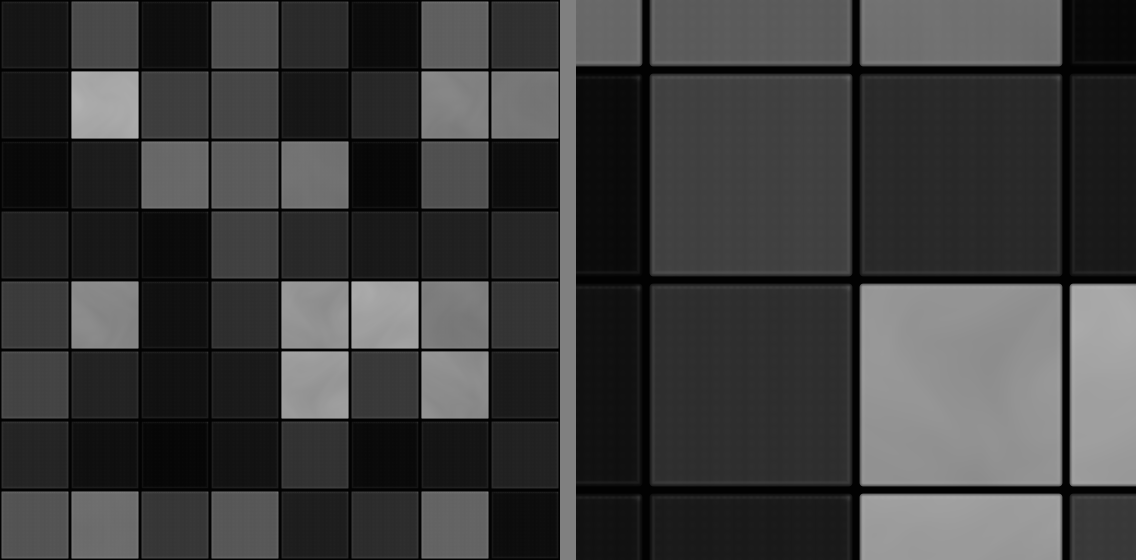
Left: the whole. Right: its middle third, enlarged.
Give the GLSL for this pattern, as a Shadertoy shader.

```glsl
// An 8 by 8 wall of square grey tiles parted by thin black joints.
// A bijective scramble deals each tile one of 64 shades; layered sines
// add a faint weave to dark tiles and cloudy wear to pale ones.

#define TILES 8.0
#define JOINT_HALF 0.017
#define CORNER 0.018
#define RIM_INSET 0.019
#define RIM_WIDTH 0.008
#define RIM_LIGHT 0.055
#define WEAVE_THREADS 18.0
#define WEAVE_DEPTH 0.007
#define CLOUD_DEPTH 0.032
#define JOINT_COLOUR vec3(0.006)

const float TAU = 6.2831853;

// Shuffles 0..63 without repeats, so every shade appears exactly once.
float tileRank(ivec2 cell) {
    int n = (cell.x & 7) + 8 * (cell.y & 7);
    for (int i = 0; i < 4; i++) {
        n = (n * 37 + 23) & 63;
        n ^= n >> 3;
        n = (n * 13 + 7) & 63;
        n ^= n >> 2;
    }
    return (float(n) + 0.5) / 64.0;
}

// Many charcoal tiles, fewer middle greys, a handful of pale ones.
float tileShade(float rank) {
    return 0.025 + 0.24 * rank + 0.41 * pow(rank, 4.0);
}

float roundedBox(vec2 p, float halfSize, float radius) {
    vec2 q = abs(p) - halfSize + radius;
    return length(max(q, 0.0)) + min(max(q.x, q.y), 0.0) - radius;
}

// Fine threads with slower, uneven columns.
float weave(vec2 p) {
    vec2 threads = cos(TAU * WEAVE_THREADS * p);
    float columns = sin(TAU * 5.0 * p.x + sin(TAU * 2.0 * p.x));
    return 0.4 * threads.x + 0.25 * threads.y
         + 0.25 * threads.x * threads.y + 0.35 * columns;
}

// Soft warped blotches, different on every tile.
float clouds(vec2 p, float seed) {
    float sum = 0.0;
    float weight = 0.6;
    vec2 q = p * 3.2 + seed * vec2(37.0, 61.0);
    for (int i = 0; i < 4; i++) {
        q += 0.55 * sin(q.yx * 1.3 + vec2(1.7, 0.4));
        sum += weight * sin(q.x + 0.7 * q.y) * cos(1.2 * q.y - 0.3 * q.x);
        q = mat2(0.8, 0.6, -0.6, 0.8) * q * 1.7;
        weight *= 0.5;
    }
    return sum;
}

void mainImage(out vec4 fragColor, in vec2 fragCoord) {
    vec2 grid = fragCoord / iResolution.y * TILES;
    float pixel = TILES / iResolution.y;
    vec2 local = fract(grid) - 0.5;
    float rank = tileRank(ivec2(floor(grid)));
    float shade = tileShade(rank);

    // Surface: weave fades out as cloudy wear fades in.
    float pale = smoothstep(0.36, 0.56, shade);
    float grey = shade + WEAVE_DEPTH * weave(local) * (1.0 - pale);
    grey += CLOUD_DEPTH * pale * (clouds(local, rank) + 0.5 * local.y);

    // Bevel: a fine lit rim with a small glint at the upper right.
    float edge = roundedBox(local, 0.5 - JOINT_HALF, CORNER);
    float rim = 1.0 - smoothstep(0.0, RIM_WIDTH + pixel, abs(edge + RIM_INSET));
    float beads = 0.8 + 0.2 * cos(TAU * 32.0 * local.x);
    float topSide = smoothstep(0.44, 0.47, local.y);
    rim *= mix(0.8, beads, topSide);
    grey += RIM_LIGHT * rim * (1.0 - 0.6 * pale);
    grey += 0.07 * (1.0 - pale) * exp(-dot(local - 0.465, local - 0.465) * 4000.0);

    // Shaded shoulder and joint.
    grey *= mix(0.62, 1.0, smoothstep(0.0, 0.016, -edge));
    float cover = 1.0 - smoothstep(-0.6 * pixel, 0.6 * pixel, edge);
    fragColor = vec4(mix(JOINT_COLOUR, vec3(grey), cover), 1.0);
}
```
